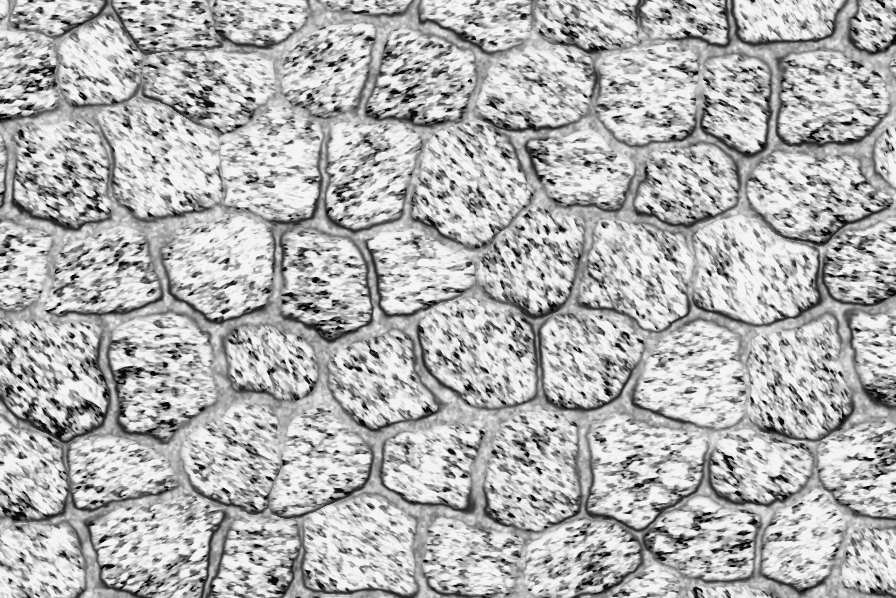
Give the GLSL for this texture, as a Shadertoy shader.

```glsl
// Draws a sunlit wall of rough, speckled grey fieldstones with mortar joints.

const vec2  STONE_SIZE   = vec2(0.180, 0.155); // mean stone, canvas heights
const float JITTER       = 0.50;   // scatter of stone centres
const float TILT         = 0.75;   // random turn of each stone
const float SIZE_SPREAD  = 0.20;   // difference between large and small stones
const float CORNER_ROUND = 0.007;
const vec2  GAP_RANGE    = vec2(0.001, 0.012); // half width of the joints
const float CREVICE      = 0.0042; // width of the dark outlines
const vec2  GRAIN_FREQ   = vec2(68.0, 140.0);  // along and across the grain
const float GRAIN_SPREAD = 0.155;  // standard deviation of the grain
const float WHITE        = 0.955;
const float SPECKLE      = 0.052;  // darkness of the speckles
const float MORTAR_TONE  = 0.72;
const float SHADOW_TONE  = 0.13;

vec2 hash2(vec2 p) {
    vec3 q = fract(p.xyx * vec3(0.1031, 0.1030, 0.0973));
    q += dot(q, q.yzx + 33.33);
    return fract((q.xx + q.yz) * q.zy);
}

mat2 rotation(float a) {
    return mat2(cos(a), sin(a), -sin(a), cos(a));
}

// Cellular noise whose neighbouring cells blend softly, 0 to 1
float cellNoise(vec2 p) {
    vec2 base = floor(p);
    float sum = 0.0, total = 1e-6;
    for (int y = -1; y <= 1; y++)
    for (int x = -1; x <= 1; x++) {
        vec2 id = base + vec2(x, y);
        vec2 r = hash2(id);
        vec2 d = id + r - p;
        float w = exp(-7.0 * dot(d, d));
        sum += w * hash2(id + 57.0).x;
        total += w;
    }
    return sum / total;
}

vec2 cellNoise2(vec2 p) {
    return vec2(cellNoise(p), cellNoise(p + 31.7)) - 0.5;
}

// Boxy distance to the centre of one stone, with its gradient
float stoneDistance(vec2 id, vec2 q, out vec2 grad) {
    vec2 shape = hash2(id + 7.0);
    vec2 centre = id + 0.5 + JITTER * (hash2(id) - 0.5);
    centre.x += 0.5 * mod(id.y, 2.0);
    mat2 turn = rotation(TILT * (shape.x - 0.5));
    vec2 d = turn * (q - centre);
    vec2 a = abs(d) + 1e-4;
    float len = pow(dot(a * a, a), 1.0 / 3.0);
    grad = ((sign(d) * a * a / (len * len)) * turn) / STONE_SIZE;
    return len - SIZE_SPREAD * shape.y;
}

// Distance to the joint; gives the stone id and the inward edge normal
float jointDistance(vec2 p, out vec2 stone, out vec2 inward) {
    vec2 q = p / STONE_SIZE;
    vec2 base = floor(q), grad, nearGrad = vec2(0.0);
    float nearest = 1e5;
    for (int y = -2; y <= 2; y++)
    for (int x = -2; x <= 2; x++) {
        vec2 id = base + vec2(x, y);
        float d = stoneDistance(id, q, grad);
        if (d < nearest) { nearest = d; nearGrad = grad; stone = id; }
    }
    float total = 1e-12;
    inward = vec2(0.0);
    for (int y = -2; y <= 2; y++)
    for (int x = -2; x <= 2; x++) {
        vec2 id = base + vec2(x, y);
        if (distance(id, stone) < 0.5) continue;
        float d = stoneDistance(id, q, grad);
        vec2 slope = grad - nearGrad;
        float steep = max(length(slope), 1.0);
        float w = exp(-(d - nearest) / (steep * CORNER_ROUND));
        total += w;
        inward += w * slope / steep;
    }
    inward /= total;
    return -CORNER_ROUND * log(total);
}

void mainImage(out vec4 fragColor, in vec2 fragCoord) {
    vec2 p = fragCoord / iResolution.y;
    float pixel = 1.0 / iResolution.y;

    // Stone outlines, made uneven by warping
    vec2 warped = p + 0.030 * cellNoise2(p * 4.0) + 0.010 * cellNoise2(p * 24.0);
    vec2 stone, inward;
    float edge = jointDistance(warped, stone, inward);
    edge += 0.005 * (cellNoise(p * 75.0) - 0.5);
    float gap = mix(GAP_RANGE.x, GAP_RANGE.y, cellNoise(p * 6.0 + 11.0));
    float inside = edge - gap;

    // Streaky mineral grain, turned differently on each stone
    vec2 look = hash2(stone + 91.0);
    vec2 g = rotation(mix(-0.4, 1.0, look.x)) * p * GRAIN_FREQ.x / GRAIN_FREQ.x;
    g = g * GRAIN_FREQ + 40.0 * look;
    float grain = 0.6 * cellNoise(g) + 0.4 * cellNoise(g * 2.1 + 5.0);
    float level = (grain - 0.5) / GRAIN_SPREAD;
    level += 1.1 * (cellNoise(p * 17.0) - 0.5) + 0.5 * (look.y - 0.5);

    // Rounded rims: darker below, lighter above
    float rim = exp(-max(inside, 0.0) / 0.012);
    level += rim * (0.15 + 0.8 * inward.y);
    float rock = WHITE - SPECKLE * pow(max(level + 1.6, 0.0), 2.0);

    // Mortar and the broken dark crevices around the stones
    float sand = cellNoise(p * 190.0) + cellNoise(p * 60.0) - 1.0;
    float mortar = MORTAR_TONE + 0.26 * sand;
    float tone = mix(mortar, rock, smoothstep(-pixel, pixel, inside));
    float outline = exp(-pow(inside / CREVICE, 2.0));
    float depth = 0.42 + 0.42 * inward.y + 1.1 * (cellNoise(p * 10.0 + 3.0) - 0.45);
    tone = mix(tone, SHADOW_TONE, outline * clamp(depth, 0.08, 0.95));

    fragColor = vec4(vec3(clamp(tone, 0.04, 0.97)), 1.0);
}
```
